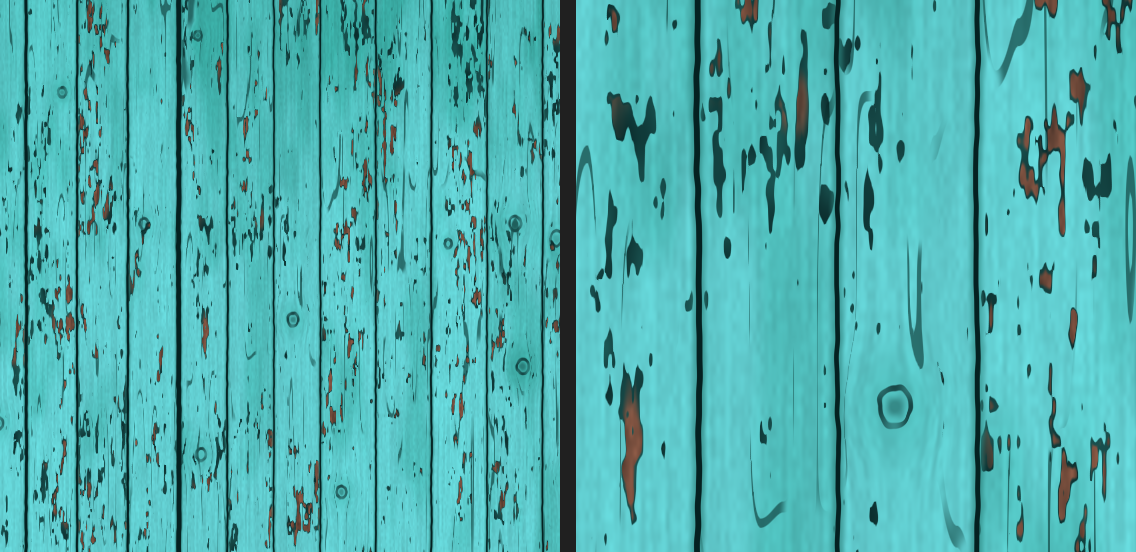
Left, the full canvas; right, a detail of the centre.
Write a Shadertoy shader that draws this texture.

```glsl
// Weathered turquoise paint on vertical wooden boards, with seams, knots, cracks and flaked chips.
#define PAINT vec3(0.39, 0.82, 0.83)
#define STAIN vec3(0.23, 0.68, 0.65)
#define DEEP vec3(0.09, 0.31, 0.30)
#define GAP vec3(0.02, 0.13, 0.13)
#define BARE_WOOD vec3(0.46, 0.26, 0.19)
#define BOARD_WIDTH 0.09076
#define FIRST_SEAM 0.0469
#define CHIP_LIMIT 0.87
#define CHIP_CLUSTER 0.25
#define CRACK_WIDTH 0.018

float hash(vec2 p) {
    vec3 q = fract(p.xyx * vec3(0.1031, 0.1030, 0.0973));
    q += dot(q, q.yzx + 33.33);
    return fract((q.x + q.y) * q.z);
}

float noise(vec2 p) {
    vec2 i = floor(p), f = fract(p);
    f = f * f * (3.0 - 2.0 * f);
    return mix(mix(hash(i), hash(i + vec2(1, 0)), f.x),
               mix(hash(i + vec2(0, 1)), hash(i + vec2(1, 1)), f.x), f.y);
}

// Position of seam k: boards are narrower in the middle and wider on the right.
float seamX(float k) {
    return FIRST_SEAM + BOARD_WIDTH * k - 0.0078 * clamp(k - 3.5, 0.0, 2.5)
         + 0.0085 * max(k - 6.0, 0.0);
}

// Half width of seam k; the fourth one stands wider open.
float seamHalfWidth(float k) {
    return mix(0.0014, 0.0028, hash(vec2(k + 5.0, 71.0))) + 0.0017 * step(abs(k - 3.0), 0.5);
}

// Signed distance to a slightly ragged seam.
float seamDistance(vec2 p, float k) {
    float ragged = 0.0014 * (noise(vec2(p.y * 16.0, k * 7.0 + 30.0)) - 0.5)
                 + 0.0010 * (noise(vec2(p.y * 90.0, k * 9.0 + 60.0)) - 0.5);
    return abs(p.x - seamX(k) - ragged) - seamHalfWidth(k);
}

// Coverage of the region where v exceeds limit, smoothed over one pixel.
float above(float v, float limit) {
    float w = max(fwidth(v), 0.001) * 0.7;
    return smoothstep(limit - w, limit + w, v);
}

void mainImage(out vec4 fragColor, in vec2 fragCoord) {
    vec2 p = fragCoord / iResolution.x;
    float pixel = 1.0 / iResolution.x;

    // Find the board
    float board = -1.0;
    for (float k = 0.0; k < 11.0; k++) board += step(seamX(k), p.x);
    float left = seamX(board), right = seamX(board + 1.0);
    float seed = board + 3.0;

    // Knots: up to two per board, bending the grain around them
    vec2 bent = p;
    float ring = 0.0, core = 0.0, halo = 0.0;
    for (float i = 0.0; i < 2.0; i++) {
        vec2 id = vec2(seed * 3.0 + i, 17.0 + i * 5.0);
        vec2 c = vec2(mix(left, right, 0.25 + 0.5 * hash(id)),
                      (i + 0.1 + 0.8 * hash(id + 40.0)) * 0.5);
        float exists = step(0.36, hash(id + 80.0));
        float r = mix(0.005, 0.011, hash(id + 120.0));
        vec2 v = (p - c) * vec2(1.0, 0.8);
        float d = length(v) + 0.2 * r * (noise(v / r * 2.0 + id) - 0.5);
        float pull = exp(-d * d / (r * r * 8.0)) * exists;
        bent.x -= v.x * pull * 0.7;
        halo = max(halo, pull);
        float rim = 1.0 - smoothstep(0.0009, 0.0009 + 1.5 * pixel, abs(d - r));
        ring = max(ring, rim * exists * (0.4 + 0.6 * noise(v / r + id * 2.0)));
        core = max(core, (1.0 - smoothstep(0.2 * r, 0.8 * r, d)) * exists * hash(id + 160.0));
    }
    vec2 q = bent + seed * vec2(3.71, 11.3);

    // Paint: board tint, damp stains toward the top, fine grain
    float stain = noise(q * vec2(14.0, 5.0)) * 0.6 + noise(q * vec2(45.0, 12.0)) * 0.4;
    float damp = smoothstep(0.45, 0.8, stain) * 0.5
               + smoothstep(0.62, 1.0, p.y) * (0.15 + 0.7 * stain);
    vec3 color = mix(PAINT, STAIN, clamp(damp + 0.45 * halo, 0.0, 1.0));
    float grain = noise(q * vec2(330.0, 14.0)) * 0.6 + noise(q * vec2(420.0, 160.0)) * 0.4;
    color *= 0.97 + 0.05 * hash(vec2(seed, 9.0)) + 0.17 * (grain - 0.5);

    // Knot marks
    color = mix(color, DEEP, 0.55 * core);
    color = mix(color, GAP, 0.8 * ring);

    // Cracks: thin contours of stretched noise, broken into pieces
    float contour = abs(noise(q * vec2(75.0, 4.5)) - 0.5);
    float crack = 1.0 - above(contour, CRACK_WIDTH);
    crack *= smoothstep(0.42, 0.68, noise(q * vec2(60.0, 17.0) + 8.0));
    color = mix(color, DEEP, 0.75 * crack);

    // Chips: upright flakes gathered in clusters, the largest baring brown wood
    float cluster = smoothstep(0.35, 0.82, noise(q * vec2(24.0, 6.0) + 5.0));
    float patchy = smoothstep(0.74, 0.96, noise(q * vec2(48.0, 13.0) + 21.0));
    float flake = noise(q * vec2(155.0, 36.0)) * 0.65 + noise(q * vec2(370.0, 95.0) + 3.0) * 0.35
                + CHIP_CLUSTER * cluster + 0.18 * patchy;
    float chip = above(flake, CHIP_LIMIT);
    float bare = smoothstep(0.03, 0.09, flake - CHIP_LIMIT)
               * smoothstep(0.42, 0.6, noise(q * vec2(20.0, 8.0) + 44.0) + 0.25 * patchy);
    vec3 wood = BARE_WOOD * (0.6 + 0.7 * grain);
    vec3 hollow = mix(GAP, DEEP, noise(q * vec2(90.0, 40.0)));
    color = mix(color, mix(hollow, wood, bare), 0.93 * chip);

    // Seams: soft shade along board edges, then the dark gap
    float seam = min(seamDistance(p, board), seamDistance(p, board + 1.0));
    color = mix(color, STAIN * 0.75, 0.55 * (1.0 - smoothstep(0.0, 0.0045, seam)));
    color = mix(color, GAP, 1.0 - smoothstep(-0.7 * pixel, 0.7 * pixel, seam));

    fragColor = vec4(clamp(color, 0.0, 1.0), 1.0);
}
```
